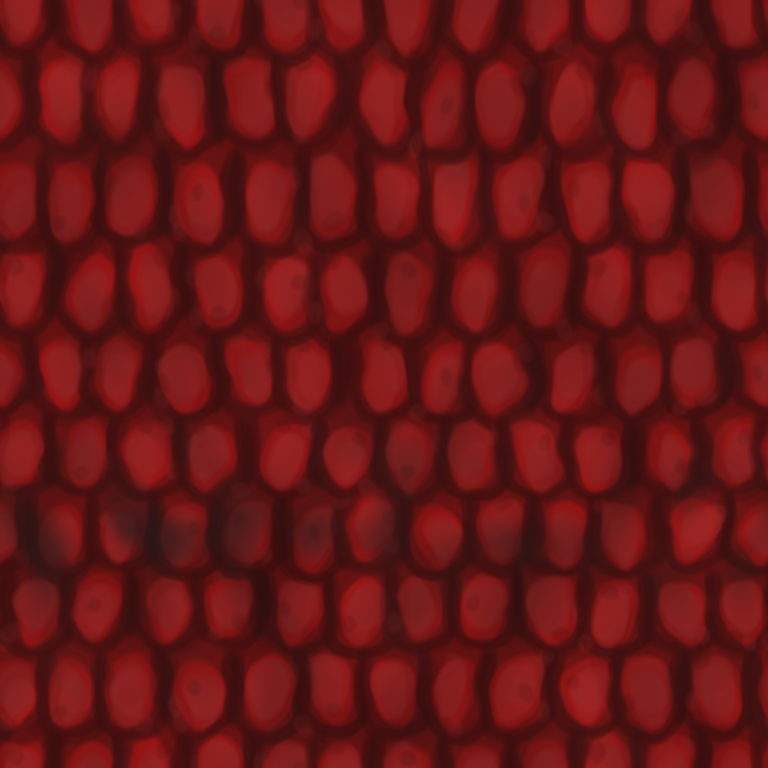
Reproduce this texture procedurally as a WebGL 2 fragment shader.

```glsl
#version 300 es
precision highp float;
// Painted red scales: nine staggered rows of twelve, each upper row lapping the lower.
// Every scale is built from translucent strokes: a gap shadow, U-shaped rims and
// lozenge highlights. Wrapping gradient noise bends the edges and lays grime on top.

uniform vec2 u_resolution;
out vec4 fragColor;

const vec2 GRID = vec2(12.0, 9.0);
const vec3 SHADOW = vec3(0.16, 0.055, 0.055);
const vec3 RIM = vec3(0.24, 0.055, 0.055);
const vec3 BODY = vec3(0.43, 0.075, 0.075);
const vec3 BRIGHT = vec3(0.70, 0.085, 0.085);
const vec3 ROSE = vec3(0.55, 0.16, 0.16);
const vec3 GRIME = vec3(0.13, 0.10, 0.10);

vec2 hash2(vec2 p) {
    vec2 q = vec2(dot(p, vec2(127.1, 311.7)), dot(p, vec2(269.5, 183.3)));
    return fract(sin(q) * 43758.5);
}

float corner(vec2 cell, vec2 offset, vec2 period) {
    return dot(hash2(mod(cell, period) + 7.0) * 2.0 - 1.0, offset);
}

// Gradient noise that wraps after one period.
float noise(vec2 p, vec2 period) {
    vec2 i = floor(p), f = fract(p), e = vec2(1.0, 0.0);
    vec2 u = f * f * f * (f * (f * 6.0 - 15.0) + 10.0);
    float low = mix(corner(i, f, period), corner(i + e, f - e, period), u.x);
    float high = mix(corner(i + e.yx, f - e.yx, period), corner(i + 1.0, f - 1.0, period), u.x);
    return mix(low, high, u.y);
}

float canvasNoise(vec2 uv, vec2 frequency) {
    return noise(uv * frequency, frequency);
}

// Coverage of a soft-edged ellipse.
float ellipse(vec2 p, vec2 size) {
    float d = (length(p / size) - 1.0) * min(size.x, size.y);
    return 1.0 - smoothstep(-0.03, 0.03, d);
}

// Signed distance to a U: straight sides closed by a round lower end.
float uShape(vec2 p) {
    return length(vec2(p.x, max(p.y - 0.14, 0.0))) - 0.36;
}

// Composites one scale; p is in row heights, with y pointing down.
vec3 paintScale(vec3 color, vec2 p, vec2 id) {
    vec2 trait = hash2(id + 3.7);
    float topFade = smoothstep(-0.62, -0.35, p.y);

    // Gap shadow at the right side, then the body
    vec2 gap = p - vec2(0.375, -0.06);
    color = mix(color, SHADOW, ellipse(gap, vec2(0.14, 0.44)) * (0.35 + 0.45 * trait.x));
    float d = uShape(p);
    color = mix(color, BODY, (1.0 - smoothstep(-0.03, 0.03, d)) * topFade * 0.5);

    // Overlapping rim strokes
    for (int s = 0; s < 3; s++) {
        vec2 jitter = hash2(id * 1.7 + float(s) * 5.3) - 0.5;
        float rim = abs(uShape(p + jitter * vec2(0.10, 0.13))) - 0.065;
        float cover = (1.0 - smoothstep(-0.025, 0.025, rim)) * topFade;
        color = mix(color, RIM, cover * 0.32);
    }

    // Leaning, tapered lozenge: bright red under rose daubs
    vec2 q = p;
    q.x += (trait.y - 0.35) * 0.28 * p.y;
    q.x *= 1.0 + 0.35 * p.y;
    float width = 0.21 + 0.06 * trait.x;
    color = mix(color, BRIGHT, ellipse(q, vec2(width + 0.03, 0.43)) * 0.38);
    for (int s = 0; s < 3; s++) {
        vec2 jitter = hash2(id * 2.3 + float(s) * 9.1) - 0.5;
        vec2 size = vec2(width * 0.82, 0.33) * (1.0 + 0.3 * jitter.yx);
        vec3 tint = s == 0 ? BRIGHT : ROSE;
        color = mix(color, tint, ellipse(q + jitter * vec2(0.13, 0.22), size) * 0.36);
    }

    // Small stray daubs
    for (int s = 0; s < 3; s++) {
        vec2 spot = hash2(id * 3.1 + float(s) * 4.7) - 0.5;
        vec2 size = vec2(0.07, 0.09) + 0.07 * abs(spot.yx);
        vec3 tint = s == 0 ? RIM : ROSE;
        color = mix(color, tint, ellipse(p - spot * vec2(0.7, 0.9), size) * 0.2);
    }
    return color;
}

void main() {
    vec2 uv = gl_FragCoord.xy / u_resolution;
    float depth = (1.0 - uv.y) * GRID.y;

    // Uneven row spacing and hand-drawn wobble
    float row = depth - 0.25 - 0.17 * sin(6.28318 * (depth - 1.7) / GRID.y);
    row += 0.12 * canvasNoise(uv, vec2(18.0, 14.0));
    float column = uv.x * GRID.x + 0.15 * canvasNoise(uv + 0.37, vec2(24.0, 20.0));
    float shifts[6] = float[6](0.15, 0.4, 0.9, 0.4, 0.85, 0.6);

    vec3 color = vec3(0.38, 0.065, 0.065);
    for (int r = 1; r >= -1; r--) {
        float k = floor(row + 0.5) + float(r);
        // Three of the nine rows reuse the design of another
        float design = mod(k + 1.0, GRID.y);
        design = design < 3.0 ? design : design - 3.0;
        float x = column - shifts[int(design)] + 0.5;
        for (int c = -1; c <= 1; c++) {
            float j = floor(x) + float(c);
            vec2 id = vec2(mod(j, GRID.x), design);
            vec2 jitter = (hash2(id + 11.0) - 0.5) * vec2(0.24, 0.10);
            vec2 p = vec2((x - j - 0.5 - jitter.x) * 0.75, row - k - jitter.y);
            color = paintScale(color, p, id);
        }
    }

    // Uneven paint density, then grime gathered along one low row
    color *= 1.0 + 0.22 * canvasNoise(uv, vec2(7.0, 6.0));
    float band = exp(-pow((depth - 6.3) / 0.75, 2.0));
    float patches = smoothstep(-0.25, 0.45, canvasNoise(uv + 0.13, vec2(13.0, 10.0)));
    color = mix(color, GRIME, patches * (0.14 + 0.5 * band));
    fragColor = vec4(color, 1.0);
}
```
